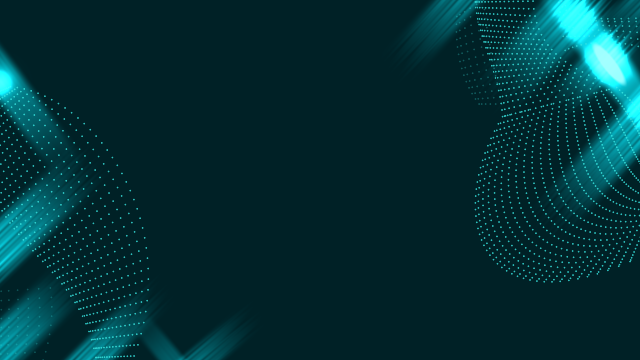
Write a Shadertoy shader that draws this background.

```glsl
// Dark teal backdrop with streaked light beams and dotted wave meshes in the corners.
// Beams are soft strips cut by layered sines; each mesh is a ruled surface of dots
// strung between two Bezier rails. Units: canvas heights, origin at the lower left.

#define BACKGROUND vec3(0.0, 0.13, 0.15)
#define BEAM_COLOR vec3(0.02, 0.62, 0.66)
#define DOT_COLOR vec3(0.22, 0.90, 0.88)
#define HOT_COLOR vec3(0.65, 1.0, 1.0)
#define DOT_RADIUS 0.0022
#define DOT_BUNCHING 1.35
#define STREAK_FREQUENCY 260.0
#define STREAK_DEPTH 0.38

// Strip from a to b: brightest at a, fading toward b, with streaks along its length
float beam(vec2 p, vec2 a, vec2 b, float halfWidth, float streak) {
    float len = length(b - a);
    vec2 dir = (b - a) / len;
    vec2 rel = p - a;
    float across = dot(rel, vec2(-dir.y, dir.x));
    float wave = sin(across * STREAK_FREQUENCY) * sin(across * STREAK_FREQUENCY * 0.37 + 1.0)
               + 0.4 * sin(across * STREAK_FREQUENCY * 2.1);
    float along = dot(rel, dir) / len + 0.12 * streak * wave;
    float fade = smoothstep(-0.3, 0.05, along) * (1.0 - smoothstep(0.1, 1.05, along));
    float edge = 1.0 - smoothstep(0.5 * halfWidth, 1.1 * halfWidth, abs(across));
    return fade * edge * (1.0 + STREAK_DEPTH * streak * (wave - 0.4));
}

float glow(vec2 p, vec2 center, float radius) {
    vec2 q = (p - center) / radius;
    return exp(-dot(q, q));
}

// Each column of a rail is one Bezier control point
vec2 bezier(mat4x2 rail, float t) {
    float s = 1.0 - t;
    return rail * vec4(s * s * s, 3.0 * s * s * t, 3.0 * s * t * t, t * t * t);
}

// Rows of dots between two rails, crowded toward the first one
float dotMesh(vec2 p, mat4x2 railA, mat4x2 railB, int rows, float columns) {
    float pixel = 1.0 / iResolution.y;
    float nearest = 1.0;
    for (int i = 0; i <= rows; i++) {
        float t = float(i) / float(rows);
        vec2 start = bezier(railA, t);
        vec2 span = bezier(railB, t) - start;
        float u = clamp(dot(p - start, span) / dot(span, span), 0.0, 1.0);
        float column = floor(pow(u, 1.0 / DOT_BUNCHING) * columns + 0.5);
        vec2 dotCenter = start + span * pow(column / columns, DOT_BUNCHING);
        nearest = min(nearest, distance(p, dotCenter));
    }
    return 1.0 - smoothstep(DOT_RADIUS - 0.5 * pixel, DOT_RADIUS + 0.6 * pixel, nearest);
}

float leftBeams(vec2 p) {
    float light = 0.65 * beam(p, vec2(-0.02, 0.82), vec2(0.21, 0.51), 0.055, 0.15);
    light += 0.90 * beam(p, vec2(-0.03, 0.28), vec2(0.25, 0.55), 0.075, 0.7);
    light += 0.75 * beam(p, vec2(-0.02, 0.01), vec2(0.21, 0.23), 0.070, 0.6);
    light += 0.75 * beam(p, vec2(0.21, -0.04), vec2(0.44, 0.19), 0.055, 0.8);
    light += 0.40 * beam(p, vec2(0.51, -0.04), vec2(0.37, 0.13), 0.035, 0.2);
    light += 0.50 * beam(p, vec2(0.51, -0.04), vec2(0.70, 0.12), 0.045, 1.0);
    return light + 1.3 * glow(p, vec2(0.0, 0.77), 0.035);
}

float rightBeams(vec2 p) {
    float light = 0.60 * beam(p, vec2(1.32, 1.05), vec2(1.11, 0.82), 0.060, 1.0);
    light += 0.75 * beam(p, vec2(1.60, 0.98), vec2(1.37, 0.73), 0.085, 0.7);
    light += 0.65 * beam(p, vec2(1.70, 0.86), vec2(1.54, 0.69), 0.055, 0.8);
    light += 0.50 * beam(p, vec2(1.82, 1.02), vec2(1.66, 0.86), 0.060, 1.0);
    light += 0.95 * beam(p, vec2(1.82, 0.71), vec2(1.52, 0.38), 0.070, 0.7);
    // Bright falling beam, strongest about its middle
    light += 0.85 * beam(p, vec2(1.69, 0.83), vec2(1.50, 1.09), 0.060, 0.0);
    light += 0.85 * beam(p, vec2(1.69, 0.83), vec2(1.89, 0.56), 0.055, 0.0);
    return light + 0.45 * glow(p, vec2(1.60, 0.96), 0.06) + 0.5 * glow(p, vec2(1.69, 0.82), 0.07);
}

// Slim bright ellipse inside the falling beam
float flare(vec2 p) {
    vec2 rel = p - vec2(1.692, 0.822);
    vec2 dir = normalize(vec2(0.61, -0.79));
    vec2 q = vec2(dot(rel, dir) / 0.074, dot(rel, vec2(-dir.y, dir.x)) / 0.019);
    return 1.0 - smoothstep(0.75, 1.1, length(q));
}

float leftDots(vec2 p) {
    float wave = dotMesh(p, mat4x2(-0.02, 0.77, -0.14, 0.31, 0.23, 0.33, 0.27, -0.02),
                            mat4x2(0.01, 0.76, 0.25, 0.76, 0.53, 0.375, 0.36, -0.02), 38, 15.0);
    float corner = dotMesh(p, mat4x2(-0.01, 0.19, -0.01, 0.12, -0.01, 0.06, -0.01, -0.01),
                              mat4x2(0.14, 0.20, 0.15, 0.13, 0.14, 0.06, 0.12, 0.0), 8, 6.0);
    return max(wave, 0.3 * corner);
}

float rightDots(vec2 p) {
    float bulge = dotMesh(p, mat4x2(1.396, 0.676, 1.227, 0.398, 1.331, 0.051, 1.817, 0.306),
                             mat4x2(1.713, 0.757, 1.83, 0.653, 1.83, 0.606, 1.852, 0.49), 42, 20.0);
    float neck = dotMesh(p, mat4x2(1.32, 1.01, 1.32, 0.907, 1.389, 0.80, 1.396, 0.676),
                            mat4x2(1.48, 1.02, 1.48, 0.86, 1.574, 0.815, 1.713, 0.757), 20, 15.0);
    float ribbon = dotMesh(p, mat4x2(1.55, 1.01, 1.60, 0.93, 1.69, 0.95, 1.81, 0.95),
                              mat4x2(1.57, 0.86, 1.62, 0.885, 1.71, 0.895, 1.81, 0.86), 16, 5.0);
    float veil = dotMesh(p, mat4x2(1.269, 0.954, 1.262, 0.861, 1.285, 0.769, 1.331, 0.711),
                            mat4x2(1.343, 1.0, 1.354, 0.884, 1.377, 0.792, 1.393, 0.711), 13, 5.0);
    return max(max(bulge, neck), max(0.8 * ribbon, 0.35 * veil));
}

void mainImage(out vec4 fragColor, in vec2 fragCoord) {
    vec2 p = fragCoord / iResolution.y;
    float light = max(leftBeams(p) + rightBeams(p), 0.0);
    float dots = max(leftDots(p), rightDots(p));
    vec3 color = BACKGROUND + BEAM_COLOR * light;
    color += 0.4 * HOT_COLOR * max(light - 1.0, 0.0);
    color = mix(color, max(color, DOT_COLOR), 0.8 * dots);
    color = mix(color, HOT_COLOR, 0.9 * flare(p));
    fragColor = vec4(clamp(color, 0.0, 1.0), 1.0);
}
```
